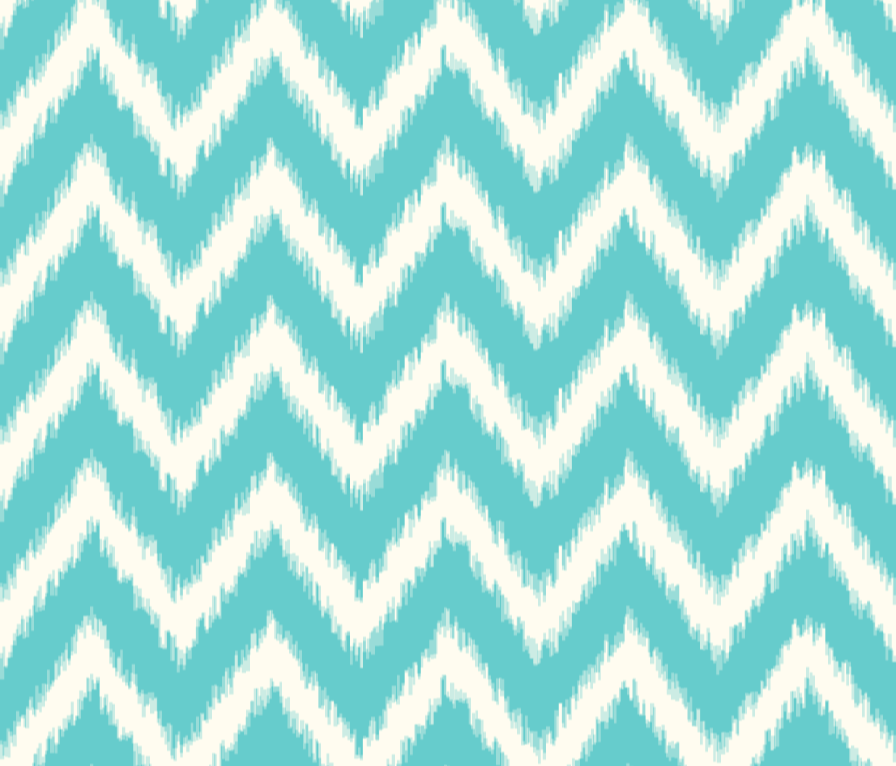
Write a WebGL 1 fragment shader that draws this pattern.

```glsl
precision highp float;
// Ikat chevrons: cream zigzag bands on teal, with edges frayed into vertical threads.

uniform vec2 u_resolution;

// Lengths are fractions of the canvas width.
const float CHEVRONS = 5.0;       // zigzags across
const float ROW_PITCH = 0.1758;   // distance between bands
const float ROW_START = 0.0533;   // mid height of the lowest full band
const float AMPLITUDE = 0.0745;   // mid height to crest
const float HALF_BAND = 0.0365;   // half the band's vertical thickness
const float FRAY = 0.0185;        // reach of single threads
const float CLUMP = 0.0045;       // reach of thread groups
const float SOFTNESS = 0.0017;    // blur of thread ends

const int LAYERS = 3;
const int SUBSAMPLES = 4;

const vec3 TEAL = vec3(0.40, 0.80, 0.80);
const vec3 CREAM = vec3(1.00, 0.99, 0.94);

float hash(float n, float seed) {
  return fract(sin(n * 12.9898 + seed * 78.233) * 43758.5);
}

// Triangle wave: +1 at crests, -1 at valleys.
float zigzag(float x) {
  return 1.0 - 4.0 * abs(fract(x * CHEVRONS - 0.008) - 0.5);
}

// Layered sines that make neighbouring threads drift together.
float clump(float x, float seed) {
  return 0.6 * sin(x * 211.0 + seed * 2.3) + 0.4 * sin(x * 387.0 + seed * 5.1);
}

// Offset of a band edge at one thread.
float fray(float thread, float x, float seed) {
  return FRAY * (2.0 * hash(thread, seed) - 1.0) + CLUMP * clump(x, floor(seed));
}

// Cream coverage of one layer of threads; every row shares the same fraying.
float threadLayer(vec2 p, float threads, float seed) {
  float thread = floor(p.x * threads);
  float x = (thread + 0.5) / threads;
  float d = p.y - ROW_START - AMPLITUDE * zigzag(x);
  d = mod(d + 0.5 * ROW_PITCH, ROW_PITCH) - 0.5 * ROW_PITCH;
  float top = HALF_BAND + fray(thread, x, 1.0 + seed);
  float bottom = -HALF_BAND + fray(thread, x, 2.0 + seed);
  return smoothstep(-SOFTNESS, SOFTNESS, top - d)
       * smoothstep(-SOFTNESS, SOFTNESS, d - bottom);
}

// Translucent layers of differing thread widths, averaged.
float ikat(vec2 p) {
  float sum = 0.0;
  for (int i = 0; i < LAYERS; i++) {
    float layer = float(i);
    sum += threadLayer(p, 215.0 + 64.0 * layer, 0.27 * layer);
  }
  return sum / float(LAYERS);
}

void main() {
  // Average across the pixel to smooth the thread sides.
  float cover = 0.0;
  for (int i = 0; i < SUBSAMPLES; i++) {
    float shift = (float(i) + 0.5) / float(SUBSAMPLES) - 0.5;
    cover += ikat((gl_FragCoord.xy + vec2(shift, 0.0)) / u_resolution.x);
  }
  gl_FragColor = vec4(mix(TEAL, CREAM, cover / float(SUBSAMPLES)), 1.0);
}
```
